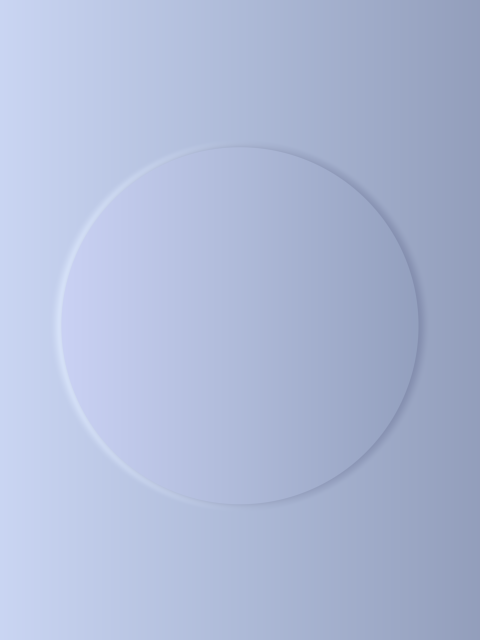
Write a Shadertoy shader that draws this background.

```glsl
// Signed distance to a circle
float circleDistance(vec2 p, vec2 center, float radius) {
    return length(p - center) - radius;
}

// Coverage of a shape whose edge is blurred by the given half width
float softCoverage(float dist, float halfWidth) {
    return 1.0 - smoothstep(-halfWidth, halfWidth, dist);
}

// Horizontal three-stop gradient, t from 0 to 1
vec3 threeStops(vec3 left, vec3 middle, vec3 right, float t) {
    t = clamp(t, 0.0, 1.0);
    return t < 0.5 ? mix(left, middle, 2.0 * t) : mix(middle, right, 2.0 * t - 1.0);
}

void mainImage(out vec4 fragColor, in vec2 fragCoord) {
    // Units of canvas width
    float pixel = 1.0 / iResolution.x;
    vec2 p = fragCoord * pixel;
    vec2 center = vec2(0.5, 0.491 * iResolution.y * pixel);
    float radius = 0.372;

    // Backdrop
    vec3 color = threeStops(vec3(0.79, 0.835, 0.95), vec3(0.68, 0.73, 0.845),
                            vec3(0.575, 0.62, 0.735), p.x);

    // Light rim on the left, dark shadow on the right
    vec2 shift = vec2(0.0088, 0.0);
    float blur = 0.0165;
    vec3 glowColor = vec3(0.88, 0.925, 1.0);
    vec3 shadowColor = vec3(0.49, 0.53, 0.66);
    float glow = softCoverage(circleDistance(p, center - shift, radius), blur);
    float shadow = softCoverage(circleDistance(p, center + shift, radius), blur);
    color = mix(color, glowColor, glow);
    color = mix(color, shadowColor, shadow);

    // Raised disc
    float across = (p.x - center.x) / (2.0 * radius) + 0.5;
    vec3 discColor = threeStops(vec3(0.79, 0.82, 0.955), vec3(0.685, 0.73, 0.85),
                                vec3(0.575, 0.625, 0.745), across);
    float disc = softCoverage(circleDistance(p, center, radius), 0.75 * pixel);
    color = mix(color, discColor, disc);

    fragColor = vec4(color, 1.0);
}
```
